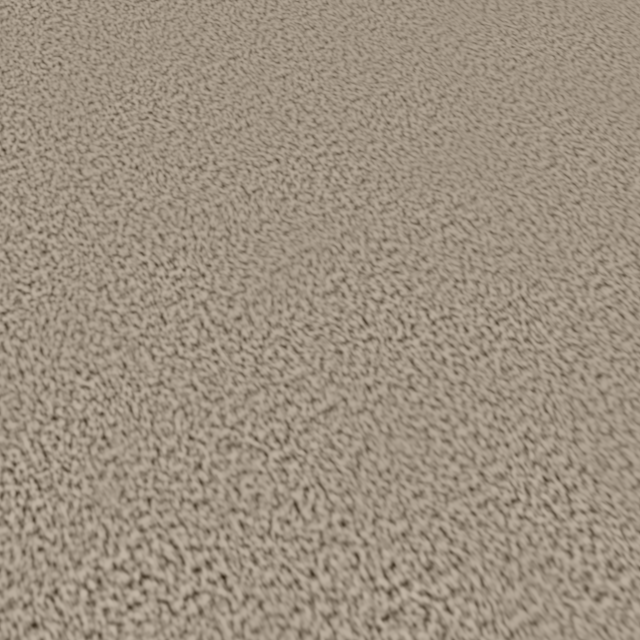
Reproduce this texture procedurally as a Shadertoy shader.

```glsl
// A beige woven pile seen at a slant: short dark pits between pale tufts.
// Stretched gradient noise lies on a tilted plane; a slow warp bends the
// rows, and slow patches vary the depth of the relief.
#define BASE_COLOR vec3(0.618, 0.569, 0.507)
#define HORIZON 2.4
#define TUFT_FREQ vec2(94.0, 58.0)
#define TUFT_SLANT 0.52
#define WARP_AMOUNT 0.013
#define RELIEF 0.051
#define PIT_SKEW 0.14

// Integer hash giving a random angle for a lattice corner
float cornerAngle(ivec2 cell) {
    uint h = uint(cell.x) * 1597334677u ^ uint(cell.y) * 3812015801u;
    h = (h ^ (h >> 15)) * 2246822519u;
    h = (h ^ (h >> 13)) * 3266489917u;
    h ^= h >> 16;
    return float(h & 65535u) * 6.2831853 / 65536.0;
}

float cornerSlope(ivec2 cell, vec2 offset) {
    float a = cornerAngle(cell);
    return dot(vec2(cos(a), sin(a)), offset);
}

// Gradient noise, mean 0, deviation about 0.2
float gradientNoise(vec2 p) {
    ivec2 c = ivec2(floor(p));
    vec2 f = fract(p);
    vec2 w = f * f * f * (f * (f * 6.0 - 15.0) + 10.0);
    float low = mix(cornerSlope(c, f),
                    cornerSlope(c + ivec2(1, 0), f - vec2(1.0, 0.0)), w.x);
    float high = mix(cornerSlope(c + ivec2(0, 1), f - vec2(0.0, 1.0)),
                     cornerSlope(c + ivec2(1, 1), f - vec2(1.0)), w.x);
    return mix(low, high, w.y);
}

// Screen position to position on the receding plane
vec2 toPlane(vec2 uv) {
    float shrink = HORIZON / (HORIZON - uv.y);
    return vec2((uv.x - 0.5) * shrink, HORIZON * shrink);
}

float tuftShade(vec2 uv) {
    vec2 p = toPlane(uv);

    // Slow bends in the direction of the rows
    p += WARP_AMOUNT * vec2(gradientNoise(p * 6.0 + 3.7),
                            gradientNoise(p * 6.0 + 41.3));

    // Tufts lean from upper left to lower right
    float c = cos(TUFT_SLANT), s = sin(TUFT_SLANT);
    vec2 q = vec2(c * p.x + s * p.y, c * p.y - s * p.x);
    float tufts = gradientNoise(q * TUFT_FREQ);
    float fibres = gradientNoise(q.yx * TUFT_FREQ.yx * 1.45 + 17.3);
    float g = 4.6 * (tufts + 0.5 * fibres);

    // Pits go darker than tufts go pale
    g -= PIT_SKEW * (g * g - 1.0);

    // Relief fades with distance, to the right and in soft patches
    float depth = 1.44 - 0.56 * uv.y - 0.25 * uv.x;
    depth *= 1.0 + 0.45 * gradientNoise(p * 4.5 + 71.9);
    return RELIEF * depth * g;
}

void mainImage(out vec4 fragColor, in vec2 fragCoord) {
    // Four samples per pixel smooth the far tufts
    float shade = 0.0;
    for (int i = 0; i < 4; i++) {
        vec2 jitter = vec2(float(i % 2), float(i / 2)) * 0.5 - 0.25;
        shade += 0.25 * tuftShade((fragCoord + jitter) / iResolution.y);
    }
    fragColor = vec4(clamp(BASE_COLOR + shade, 0.0, 1.0), 1.0);
}
```
